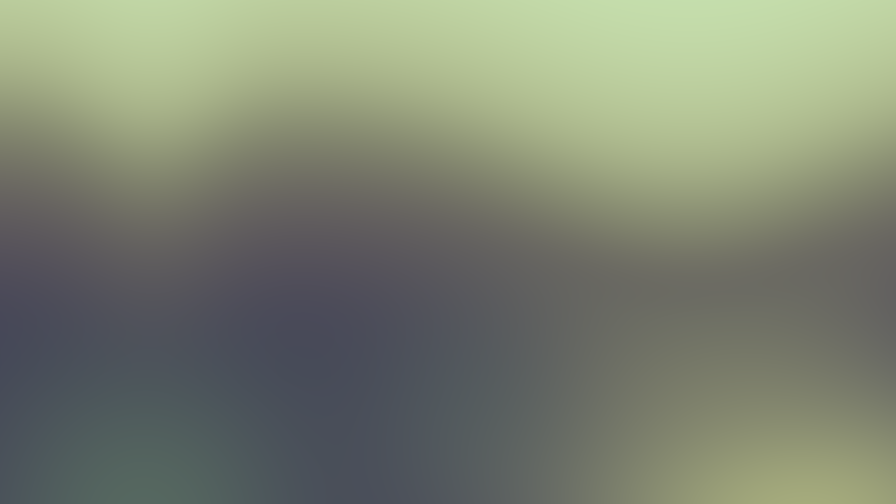
A WebGL 2 fragment shader for this background:

```glsl
#version 300 es
precision highp float;
// Soft blurred dusk: a pale green sky melting into violet and slate haze.

uniform vec2 u_resolution;
out vec4 fragColor;

const int STOP_COUNT = 9;
const float STOP_SPACING = 0.12;

const vec3 SKY_STOPS[STOP_COUNT] = vec3[STOP_COUNT](
    vec3(0.776, 0.882, 0.686), vec3(0.761, 0.847, 0.655),
    vec3(0.729, 0.796, 0.608), vec3(0.667, 0.710, 0.541),
    vec3(0.510, 0.525, 0.427), vec3(0.408, 0.392, 0.376),
    vec3(0.337, 0.314, 0.353), vec3(0.271, 0.263, 0.341),
    vec3(0.251, 0.255, 0.333));

const vec3 GREY_HAZE = vec3(0.412, 0.416, 0.384);
const vec3 SLATE = vec3(0.310, 0.365, 0.369);
const vec3 TEAL = vec3(0.337, 0.408, 0.376);
const vec3 OLIVE = vec3(0.651, 0.675, 0.490);

// Bell curve along one axis
float bump(float x, float center, float width) {
    float d = (x - center) / width;
    return exp(-d * d);
}

// Elliptical soft glow
float glow(vec2 p, vec2 center, vec2 radius) {
    return bump(p.x, center.x, radius.x) * bump(p.y, center.y, radius.y);
}

// Cubic B-spline weight, for a ramp without visible creases
float splineWeight(float d) {
    float outer = max(2.0 - d, 0.0);
    float inner = max(1.0 - d, 0.0);
    return (outer * outer * outer - 4.0 * inner * inner * inner) / 6.0;
}

// Sky colour by signed depth below the horizon edge
vec3 skyRamp(float depth) {
    float last = float(STOP_COUNT - 1);
    float t = clamp(depth / STOP_SPACING + 0.5 * last, 0.0, last);
    vec3 sum = vec3(0.0);
    float total = 0.0;
    for (int i = 0; i < STOP_COUNT; i++) {
        float w = splineWeight(abs(t - float(i)));
        sum += w * SKY_STOPS[i];
        total += w;
    }
    return sum / total;
}

// Wavy edge where the sky fades, as a depth from the top
float horizonDepth(float x) {
    return 0.25 + 0.093 * bump(x, 0.17, 0.10) + 0.197 * bump(x, 0.77, 0.26);
}

void main() {
    // x runs rightward, y runs down from the top; both span 0 to 1
    vec2 p = gl_FragCoord.xy / u_resolution;
    p.y = 1.0 - p.y;

    float depth = p.y - horizonDepth(p.x);
    vec3 color = skyRamp(depth);

    // Haze lies only below the horizon
    float below = smoothstep(0.0, 0.2, depth);
    color = mix(color, GREY_HAZE, below * glow(p, vec2(0.79, 0.69), vec2(0.25, 0.28)));
    color = mix(color, TEAL, below * glow(p, vec2(0.16, 1.04), vec2(0.18, 0.35)));
    color = mix(color, SLATE, 0.5 * below * glow(p, vec2(0.52, 0.83), vec2(0.13, 0.25)));

    // Olive light rising from the lower right
    color = mix(color, OLIVE, glow(p, vec2(0.90, 1.03), vec2(0.27, 0.27)));

    fragColor = vec4(color, 1.0);
}
```
